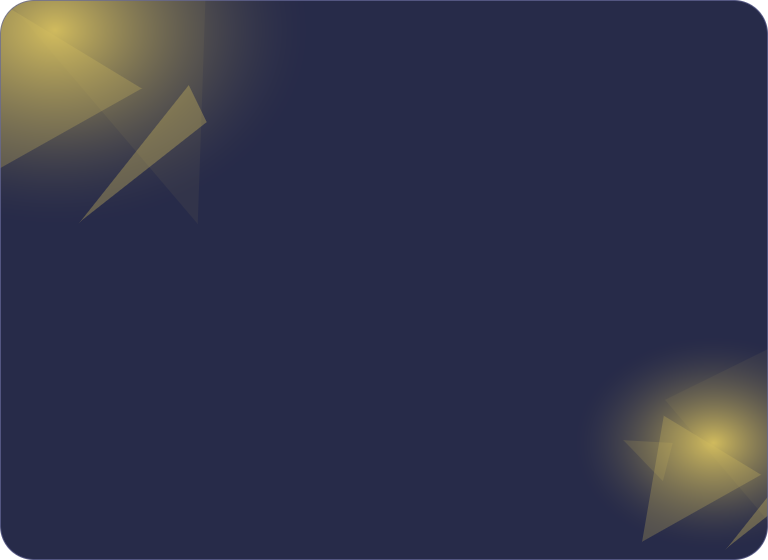
A Shadertoy shader for this background:

```glsl
const float ASPECT = 1.371;
const vec3 NAVY = vec3(0.153, 0.167, 0.286);
const vec3 GOLD = vec3(0.85, 0.76, 0.37);
const vec3 RIM = vec3(0.40, 0.41, 0.60);
const vec3 PAPER = vec3(1.0);

const vec2 GLOW_RADII = vec2(0.464, 0.355);
const float GLOW_FALLOFF = 1.75;
const float GLOW_STRENGTH = 0.95;

const vec2 TOP_CENTER = vec2(0.098, 0.946);
const vec2 LOW_CENTER = vec2(1.274, 0.209);
const float LOW_SCALE = 0.546;

const float CORNER_RADIUS = 0.061;
const float RIM_WIDTH = 0.0018;
const float RIM_OPACITY = 0.7;

// Signed distance to the line a-b, positive on its right side
float edgeDistance(vec2 p, vec2 a, vec2 b) {
    vec2 d = normalize(b - a);
    return dot(p - a, vec2(d.y, -d.x));
}

// Antialiased coverage of a triangle with either winding
float triangle(vec2 p, vec2 a, vec2 b, vec2 c, float pixel) {
    float winding = sign(edgeDistance(c, a, b));
    vec3 inward = winding * vec3(edgeDistance(p, a, b),
                                 edgeDistance(p, b, c),
                                 edgeDistance(p, c, a));
    float depth = min(inward.x, min(inward.y, inward.z));
    return clamp(depth / pixel + 0.5, 0.0, 1.0);
}

// Elliptical glow with translucent shards around its centre
vec3 addCluster(vec3 color, vec2 p, float pixel) {
    float t = clamp(1.0 - length(p / GLOW_RADII), 0.0, 1.0);
    color = mix(color, GOLD, GLOW_STRENGTH * pow(t, GLOW_FALLOFF));

    float veil = triangle(p, vec2(-0.159, 0.141), vec2(0.255, -0.346), vec2(0.279, 0.357), pixel);
    float wedge = triangle(p, vec2(0.155, -0.104), vec2(-0.163, 0.089), vec2(-0.234, -0.323), pixel);
    float sliver = triangle(p, vec2(0.239, -0.098), vec2(0.271, -0.164), vec2(0.046, -0.341), pixel);
    float chip = triangle(p, vec2(-0.295, 0.009), vec2(-0.134, 0.0), vec2(-0.166, -0.125), pixel);

    color = mix(color, GOLD, 0.06 * veil);
    color = mix(color, GOLD, 0.25 * wedge);
    color = mix(color, GOLD, 0.34 * sliver);
    return mix(color, GOLD, 0.14 * chip);
}

float roundedBox(vec2 p, vec2 halfSize, float radius) {
    vec2 q = abs(p) - halfSize + radius;
    return length(max(q, 0.0)) + min(max(q.x, q.y), 0.0) - radius;
}

void mainImage(out vec4 fragColor, in vec2 fragCoord) {
    vec2 size = vec2(ASPECT, 1.0);
    vec2 p = fragCoord / iResolution.xy * size;
    float pixel = 1.0 / iResolution.y;

    // Large cluster at the upper left, small copy at the lower right
    vec3 color = addCluster(NAVY, p - TOP_CENTER, pixel);
    color = addCluster(color, (p - LOW_CENTER) / LOW_SCALE, pixel / LOW_SCALE);

    // Card outline and rounded corners
    float card = roundedBox(p - 0.5 * size, 0.5 * size, CORNER_RADIUS);
    float rim = clamp((card + RIM_WIDTH) / pixel + 0.5, 0.0, 1.0);
    color = mix(color, RIM, RIM_OPACITY * rim);
    color = mix(color, PAPER, clamp(card / pixel + 0.5, 0.0, 1.0));

    fragColor = vec4(color, 1.0);
}
```
